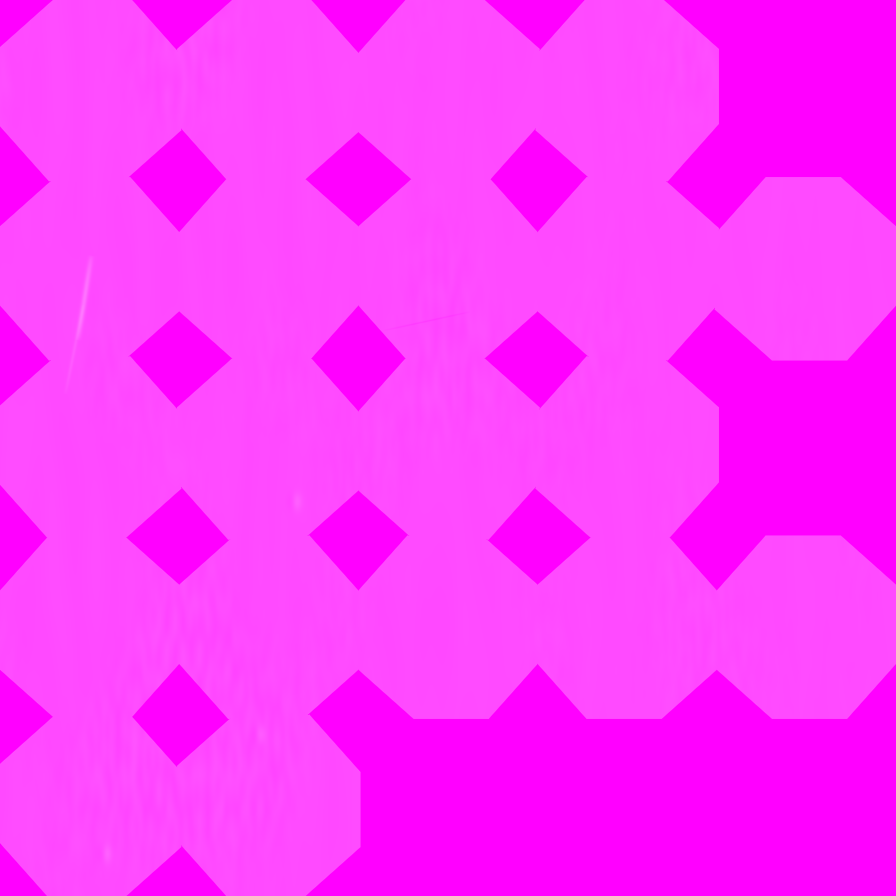
A WebGL 2 fragment shader for this pattern:

```glsl
#version 300 es
precision highp float;
// A 5 x 5 grid of octagonal tiles, some missing, with diamond gaps between them.
// Each tile is a square cut by a second square turned near 45 degrees, tilted
// either way; faint vertical brushing and a few scratches wear the surface.
uniform vec2 u_resolution;
out vec4 fragColor;

// One bit per column, listed from the bottom row up.
const int PRESENT[5] = int[5](3, 31, 15, 31, 15);
const int CLOCKWISE[5] = int[5](3, 10, 3, 5, 3);

vec2 hashGradient(vec2 cell) {
    float h = fract(sin(dot(cell, vec2(127.1, 311.7))) * 43758.5);
    return vec2(cos(6.2832 * h), sin(6.2832 * h));
}

float gradientNoise(vec2 p) {
    vec2 i = floor(p), f = p - i;
    vec2 w = f * f * f * (f * (f * 6.0 - 15.0) + 10.0);
    float a = dot(hashGradient(i), f);
    float b = dot(hashGradient(i + vec2(1, 0)), f - vec2(1, 0));
    float c = dot(hashGradient(i + vec2(0, 1)), f - vec2(0, 1));
    float d = dot(hashGradient(i + vec2(1, 1)), f - vec2(1, 1));
    return mix(mix(a, b, w.x), mix(c, d, w.x), w.y);
}

// Signed distance to one tile centred at zero, in cell units.
float tileDistance(vec2 p, float tilt) {
    float angle = 0.7854 + tilt;
    vec2 axis = vec2(cos(angle), sin(angle));
    vec2 turned = abs(vec2(dot(p, axis), dot(p, vec2(-axis.y, axis.x))));
    vec2 square = abs(p);
    return max(max(square.x, square.y) - 0.512, max(turned.x, turned.y) - 0.51);
}

// Union of the tiles around p; they overlap slightly at their flat sides.
float tilesDistance(vec2 p) {
    float nearest = 1.0;
    ivec2 home = ivec2(floor(p));
    for (int y = -1; y <= 1; y++) {
        for (int x = -1; x <= 1; x++) {
            ivec2 cell = home + ivec2(x, y);
            if (min(cell.x, cell.y) < 0 || max(cell.x, cell.y) > 4) continue;
            if (((PRESENT[cell.y] >> cell.x) & 1) == 0) continue;
            float tilt = ((CLOCKWISE[cell.y] >> cell.x) & 1) == 1 ? -0.058 : 0.058;
            nearest = min(nearest, tileDistance(p - vec2(cell) - 0.5, tilt));
        }
    }
    return nearest;
}

// Soft scratch that fades out towards both ends.
float scratch(vec2 p, vec2 a, vec2 b, float width) {
    vec2 along = b - a;
    float t = clamp(dot(p - a, along) / dot(along, along), 0.0, 1.0);
    float d = length(p - a - along * t) / width;
    return exp(-d * d) * sqrt(4.0 * t * (1.0 - t));
}

// Small raised speck, lit on its right.
float speck(vec2 p, vec2 centre) {
    vec2 q = (p - centre) / vec2(0.006, 0.010);
    return (0.5 + q.x) * exp(-dot(q, q));
}

float wear(vec2 uv) {
    float streaks = gradientNoise(uv * vec2(42.0, 5.0));
    float flecks = gradientNoise(uv * vec2(110.0, 26.0) + 17.0);
    float patches = smoothstep(-0.1, 0.4, gradientNoise(uv * vec2(7.0, 3.0) + 5.0));
    float relief = (0.016 * streaks + 0.045 * flecks * patches) * mix(1.2, 0.6, uv.x);
    relief += 0.16 * scratch(uv, vec2(0.102, 0.715), vec2(0.087, 0.62), 0.003);
    relief += 0.06 * scratch(uv, vec2(0.093, 0.66), vec2(0.073, 0.56), 0.002);
    relief -= 0.05 * scratch(uv, vec2(0.428, 0.631), vec2(0.525, 0.652), 0.001);
    relief += 0.10 * speck(uv, vec2(0.329, 0.44));
    relief += 0.08 * speck(uv, vec2(0.289, 0.18));
    relief += 0.10 * speck(uv, vec2(0.117, 0.047));
    return relief;
}

void main() {
    vec2 uv = gl_FragCoord.xy / u_resolution;
    float pixel = 5.0 / min(u_resolution.x, u_resolution.y);
    float coverage = clamp(0.5 - tilesDistance(uv * 5.0) / pixel, 0.0, 1.0);
    vec3 ground = vec3(1.0, 0.0, 1.0);
    vec3 tile = vec3(1.0, 0.29 + wear(uv), 1.0);
    fragColor = vec4(mix(ground, tile, coverage), 1.0);
}
```
